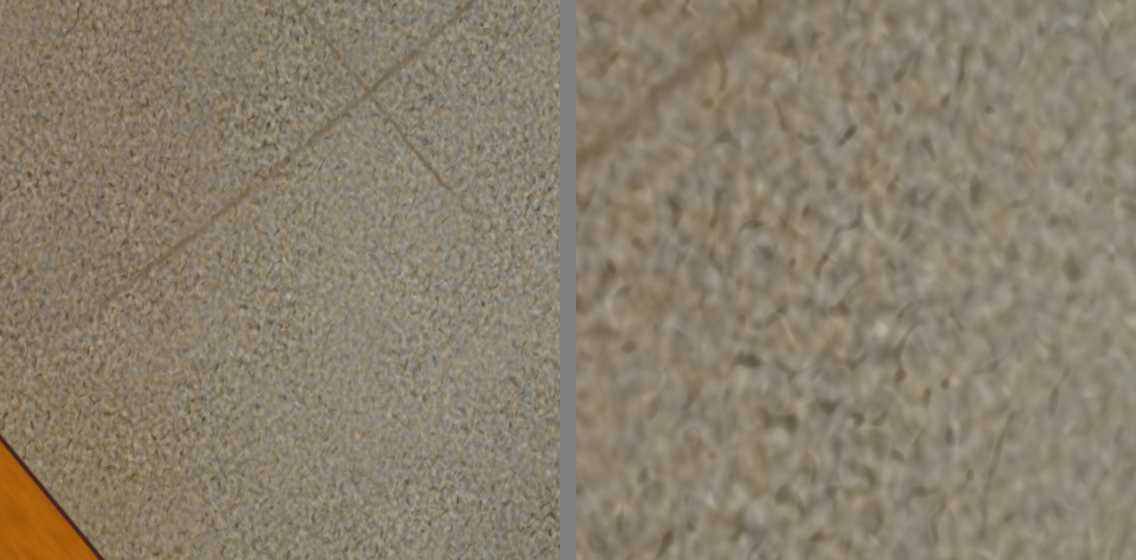
Left, the full canvas; right, a detail of the centre.
Give the GLSL for this texture, as a three.js fragment shader.

```glsl
// Speckled stone floor tiles with two crossing diagonal joints and a wooden corner.
varying vec2 vUv;

float hash(vec2 p) {
  vec3 q = fract(vec3(p.xyx) * 0.1031);
  q += dot(q, q.yzx + 33.33);
  return fract((q.x + q.y) * q.z);
}

// Dot product of a hashed lattice direction with the offset from that corner
float corner(vec2 cell, vec2 offset) {
  float angle = 6.28318 * hash(cell);
  return dot(vec2(cos(angle), sin(angle)), offset);
}

// Gradient noise, roughly -0.6 to 0.6
float noise(vec2 p) {
  vec2 i = floor(p), f = fract(p);
  vec2 u = f * f * f * (f * (f * 6.0 - 15.0) + 10.0);
  vec2 e = vec2(1.0, 0.0);
  return mix(mix(corner(i, f), corner(i + e.xy, f - e.xy), u.x),
             mix(corner(i + e.yx, f - e.yx), corner(i + e.xx, f - e.xx), u.x), u.y);
}

float fbm(vec2 p) {
  float sum = 0.0, amp = 1.0;
  for (int i = 0; i < 4; i++) {
    sum += amp * noise(p);
    p = mat2(1.6, 1.2, -1.2, 1.6) * p + 17.3;
    amp *= 0.5;
  }
  return sum;
}

// Soft stripe around a signed distance of zero
float stripe(float d, float halfWidth, float blur) {
  return 1.0 - smoothstep(halfWidth - blur, halfWidth + blur, abs(d));
}

vec3 stone(vec2 uv, vec2 tile) {
  // Broad light: warm on the left, cool grey towards the right
  float cool = smoothstep(0.15, 0.85, uv.x + 0.15 * fbm(uv * 4.0 + 5.0));
  vec3 color = mix(vec3(0.528, 0.475, 0.397), vec3(0.53, 0.508, 0.44), cool);
  float glow = exp(-7.0 * dot(uv - vec2(0.68, 0.42), uv - vec2(0.68, 0.42)));
  color += 0.024 * glow - 0.03 * smoothstep(0.75, 1.0, uv.x) * smoothstep(0.4, 0.0, uv.y);
  color -= vec3(0.0, 0.008, 0.03) * smoothstep(0.5, 0.1, uv.x) * smoothstep(0.5, 0.1, uv.y);
  color += 0.012 * (hash(tile + 8.0) - 0.5) + 0.02 * fbm(uv * 9.0);

  // Short slanted grains; the gentle bend keeps the noise domain free of folds
  vec2 bend = vec2(noise(uv * 38.0 + 31.0), noise(uv * 38.0 + 73.0));
  vec2 p = mat2(0.95, 0.3, -0.3, 0.95) * (uv + 0.009 * bend) * vec2(108.0, 74.0);
  vec2 q = mat2(0.9, -0.44, 0.44, 0.9) * (uv - 0.009 * bend) * vec2(118.0, 80.0) + 19.0;
  float grain = noise(p) + 0.8 * noise(q) + 0.3 * noise(p * 1.8 + 11.0);
  float patchy = 0.9 + 0.5 * noise(uv * 7.0 + 40.0) - 0.15 * glow;
  color += vec3(0.125, 0.128, 0.132) * grain * patchy;

  // Brown-black flecks, pale chips and faint colour drift
  float fleck = smoothstep(0.16, 0.5, noise(p * 0.9 + 91.0));
  float chip = smoothstep(0.25, 0.55, noise(q * 0.85 + 57.0));
  color -= vec3(0.10, 0.108, 0.115) * fleck * patchy;
  color += vec3(0.06, 0.057, 0.053) * chip;
  color += vec3(0.03, 0.0, -0.045) * noise(uv * 42.0 + 22.0);
  return color;
}

vec3 wood(vec2 uv, float depth) {
  float along = dot(uv, vec2(-0.639, 0.769));
  float streak = fbm(vec2(depth * 55.0, along * 12.0));
  return vec3(0.66, 0.37, 0.04) + vec3(0.06, 0.05, 0.015) * streak;
}

void main() {
  vec2 uv = vUv;

  // Slightly bowed joints meeting in the upper right
  vec2 c = uv - vec2(0.658, 0.834);
  float wobble = 0.004 * noise(uv * 24.0) + 0.003 * noise(uv * 60.0);
  float falling = (c.y + 1.22 * c.x - 0.12 * c.x * c.x) / 1.58 + wobble;
  float rising = (c.y - 0.85 * c.x - 0.12 * c.x * c.x) / 1.29 - wobble;
  vec3 color = stone(uv, step(0.0, vec2(falling, rising)));

  // Joint lines, worn unevenly and fading towards their far ends
  float wear = clamp(0.8 + 0.7 * noise(uv * 20.0 + 3.0) + 0.5 * noise(uv * 55.0), 0.0, 1.1);
  float fallingLine = stripe(falling, 0.0035, 0.0035) * (1.0 - 0.8 * smoothstep(0.76, 0.92, uv.x));
  float risingLine = stripe(rising, 0.005, 0.0045) * smoothstep(0.06, 0.24, uv.x);
  float joint = max(fallingLine, risingLine) * wear;
  color = mix(color, vec3(0.435, 0.37, 0.275), 0.72 * joint);

  // Wooden corner with a dark reddish edge
  float edge = dot(uv, vec2(0.769, 0.639)) - 0.14;
  color = mix(color, wood(uv, edge), 1.0 - smoothstep(-0.006, -0.001, edge));
  color = mix(color, vec3(0.27, 0.11, 0.09), 0.95 * stripe(edge, 0.004, 0.003));

  gl_FragColor = vec4(clamp(color, 0.0, 1.0), 1.0);
}
```
